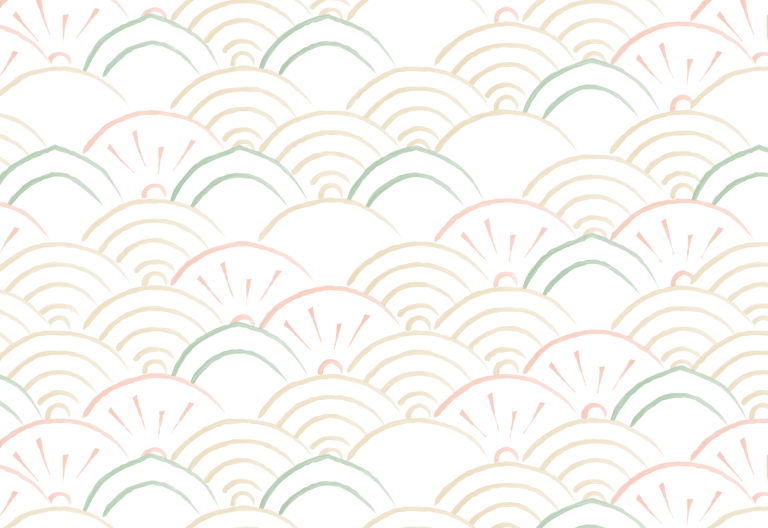
Give the GLSL for this pattern, as a Shadertoy shader.

```glsl
// Overlapping scales in soft brush strokes: plain arcs, ringed waves, rayed fans, pointed leaves.
// Each pixel visits the four rows that can reach it, back to front; every scale covers
// those behind with paper, then adds its own strokes. The layout repeats every 4 x 10 scales.

#define UNITS_HIGH 6.0                  // half scale pitches in the canvas height
#define ORIGIN vec2(0.761, 4.273)       // centre of the first scale
#define RADIUS 0.95
#define RING_STEP 0.23
#define KNOB_RADIUS 0.12
#define HALF_WIDTH 0.029
#define ROUGHNESS 0.35
#define PAPER vec3(1.0)
#define SAND vec3(0.92, 0.86, 0.735)
#define BLUSH vec3(0.965, 0.785, 0.72)
#define SAGE vec3(0.68, 0.79, 0.675)

// Motif of each scale, one hex digit per column: 0 plain, 1 waves, 2 fan, 3 leaf
const int LAYOUT[10] = int[10](0x0113, 0x2101, 0x3331, 0x1022, 0x1213,
                               0x1211, 0x1312, 0x2123, 0x2101, 0x3312);

float hash(vec2 p) {
    return fract(sin(dot(p, vec2(127.1, 311.7))) * 43758.5453);
}

float noise(vec2 p) {
    vec2 i = floor(p), f = fract(p);
    f = f * f * (3.0 - 2.0 * f);
    return mix(mix(hash(i), hash(i + vec2(1, 0)), f.x),
               mix(hash(i + vec2(0, 1)), hash(i + vec2(1, 1)), f.x), f.y);
}

// Ink coverage: d is the distance across, s the length along, t runs 0..1 from left to right
float stroke(float d, float s, float t, float seed, float pixel) {
    float ends = smoothstep(0.0, 0.05, t) * smoothstep(1.0, 0.8, t);
    float rough = (noise(vec2(s * 18.0, seed + sign(d) * 3.0)) - 0.5) * ROUGHNESS;
    float width = HALF_WIDTH * (mix(1.1, 0.65, t) + rough) * mix(0.25, 1.0, ends);
    float streak = noise(vec2(s * 7.0 + seed, d * 90.0));
    float ink = mix(1.0, 0.6, smoothstep(0.1, 1.0, t)) * (1.0 - 0.3 * streak * streak);
    return smoothstep(pixel, -pixel, abs(d) - width) * min(ends * 4.0, 1.0) * ink;
}

// Arc about the centre, reaching the given angle on both sides of vertical
float arc(vec2 q, float radius, float reach, float seed, float pixel) {
    float angle = atan(q.x, q.y);
    return stroke(length(q) - radius, angle * radius, 0.5 + 0.5 * angle / reach, seed, pixel);
}

// Four short rays, broad at the outer tip
float rays(vec2 q, float seed, float pixel) {
    float ink = 0.0;
    for (int i = 0; i < 4; i++) {
        float angle = -0.74 + 0.44 * float(i) + 0.06 * (hash(vec2(seed, i)) - 0.5);
        vec2 along = vec2(sin(angle), cos(angle));
        float tip = i == 2 ? 0.56 : 0.77;
        float v = dot(q, along);
        float u = q.x * along.y - q.y * along.x;
        float t = (v / tip - 0.46) / 0.54;
        float width = mix(0.005, 0.03, t * t) + 0.008 * (noise(vec2(v * 22.0, seed)) - 0.5);
        float d = max(abs(u) - width, max(v - tip - 0.3 * u, 0.46 * tip - v));
        ink = max(ink, smoothstep(pixel, -pixel, d) * mix(0.75, 1.0, clamp(t, 0.0, 1.0)));
    }
    return ink;
}

// Signed height above the pointed leaf outline, corrected for slope
float leafEdge(vec2 q) {
    float x = abs(q.x);
    float slope = 0.35 + 3.8 * x * x * x;
    return (q.y - 1.05 + 0.35 * x + 0.95 * x * x * x * x) / sqrt(1.0 + slope * slope);
}

float leafVein(vec2 q) {
    return (q.y - 0.74 + 1.18 * q.x * q.x) / sqrt(1.0 + 5.57 * q.x * q.x);
}

void drawScale(inout vec3 color, vec2 q, int motif, float seed, float pixel) {
    // Hand wobble
    q += 0.022 * (vec2(noise(q * 4.0 + seed), noise(q * 4.0 + seed + 31.0)) - 0.5);
    if (motif == 3) q.x += 0.04;

    float edge = motif == 3 ? leafEdge(q) : length(q) - RADIUS;
    color = mix(color, PAPER, smoothstep(pixel, -pixel, edge - 0.5 * HALF_WIDTH));

    vec3 pigment = motif == 3 ? SAGE : motif == 2 ? BLUSH : SAND;
    float ink;
    if (motif == 3) {
        ink = stroke(edge, q.x * 1.3, (q.x + 0.81) / 1.64, seed, pixel);
        ink = max(ink, stroke(leafVein(q), q.x * 1.2, (q.x + 0.57) / 1.16, seed + 7.0, pixel));
    } else {
        ink = arc(q, RADIUS, 1.06, seed, pixel);
        if (motif > 0) ink = max(ink, arc(q, KNOB_RADIUS, 1.9, seed + 5.0, pixel));
        if (motif == 2) ink = max(ink, rays(q, seed, pixel));
        for (int i = 1; motif == 1 && i < 4; i++) {
            float ring = float(i);
            ink = max(ink, arc(q, RADIUS - RING_STEP * ring, 1.1, seed + ring * 9.0, pixel));
        }
    }
    color = mix(color, pigment, ink * mix(0.85, 1.0, hash(vec2(seed, 2.0))));
}

void mainImage(out vec4 fragColor, in vec2 fragCoord) {
    vec2 p = fragCoord / iResolution.y * UNITS_HIGH;
    float pixel = 0.75 * UNITS_HIGH / iResolution.y;
    vec3 color = PAPER;
    float firstRow = floor((ORIGIN.y - p.y) * 2.0);
    for (int i = 0; i < 4; i++) {
        float row = firstRow + float(i);
        float x = p.x - ORIGIN.x - mod(row, 2.0);
        float column = floor(x * 0.5 + 0.5);
        vec2 cell = mod(vec2(column, row), vec2(4.0, 10.0));
        vec2 q = vec2(x - 2.0 * column, p.y - ORIGIN.y + 0.5 * row);
        // The first column of even rows leans left
        if (cell.x < 0.5 && mod(row, 2.0) < 0.5) q.x += 0.09;
        int motif = (LAYOUT[int(cell.y)] >> (12 - 4 * int(cell.x))) & 15;
        drawScale(color, q, motif, floor(hash(cell) * 200.0), pixel);
    }
    fragColor = vec4(color, 1.0);
}
```
